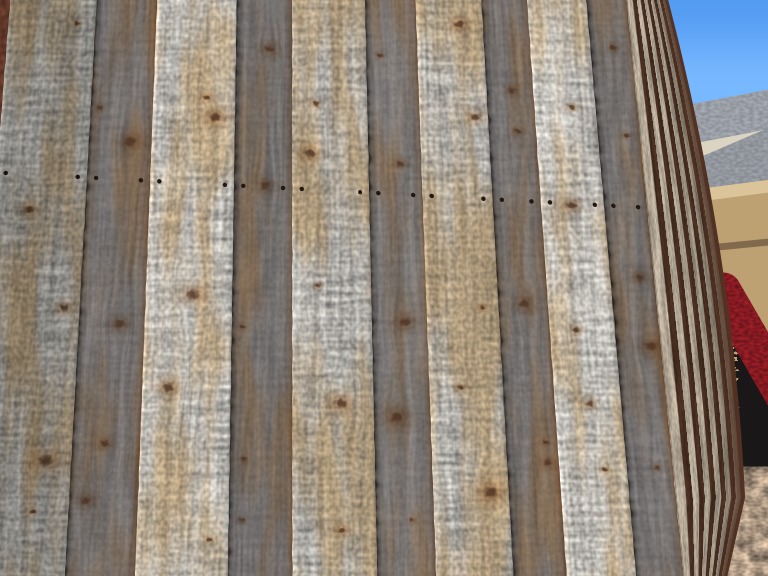
Give the GLSL for this texture, as a Shadertoy shader.

```glsl
// Weathered board-and-batten cedar fence seen from below, with a yard corner at the right.
#define RAISED 0.58      // share of each repeat taken by the raised board
#define KNOTS 5          // knots per board
#define SAW_FREQ 105.0   // saw marks per canvas height
#define SIDE_STRIPS 6.0  // boards on the receding side
#define TAN vec3(0.70, 0.62, 0.50)
#define SILVER vec3(0.71, 0.70, 0.68)
#define BROWN vec3(0.50, 0.42, 0.34)
#define GREY vec3(0.47, 0.455, 0.45)
#define DARK vec3(0.20, 0.13, 0.09)
#define SKY vec3(0.47, 0.72, 1.0)

float hash(vec2 p) {
    vec3 q = fract(p.xyx * 0.1031);
    q += dot(q, q.yzx + 33.33);
    return fract((q.x + q.y) * q.z);
}

float corner(vec2 cell, vec2 d) {
    float a = 6.2832 * hash(cell);
    return dot(vec2(cos(a), sin(a)), d);
}

// Gradient noise, about -0.7 to 0.7
float noise(vec2 p) {
    vec2 i = floor(p), f = p - i, e = vec2(1, 0);
    vec2 u = f * f * f * (f * (f * 6.0 - 15.0) + 10.0);
    return mix(mix(corner(i, f), corner(i + e, f - e), u.x),
               mix(corner(i + e.yx, f - e.yx), corner(i + 1.0, f - 1.0), u.x), u.y);
}

// Coverage of a shape from its signed distance
float cover(float d) { return clamp(0.5 - d * iResolution.y, 0.0, 1.0); }

// One board: q.x runs across its width w, q.y along it
vec3 board(vec2 q, float w, float id, float raised, float nailRow) {
    float seed = id * 17.0 + raised * 7.0 + 200.0;
    float knot = 0.0, halo = 0.0, gx = q.x;
    for (int i = 0; i < KNOTS; i++) {
        vec2 key = vec2(seed, float(i) * 5.0 + 3.0);
        vec2 c = vec2((0.15 + 0.7 * hash(key)) * w, (float(i) + hash(key + 1.3)) / float(KNOTS));
        float r = mix(0.003, 0.011, pow(hash(key + 2.7), 2.0));
        vec2 d = q - c;
        float e = length(d * vec2(0.85, 1.1)) + 0.004 * noise(q * 150.0 + seed);
        gx -= 0.7 * d.x * exp(-dot(d * d, vec2(1.0, 0.2)) / (r * r * 8.0));
        halo += exp(-e * e / (r * r * 5.0));
        knot = max(knot, 1.0 - smoothstep(r * 0.4, r + 0.002, e));
    }

    // Growth rings, fibres, saw marks and weather stains
    float rings = sin(38.0 * noise(vec2(gx * 13.0 + seed, q.y * 1.1)) + gx * 160.0);
    float fibre = noise(vec2(gx * 95.0 + seed, q.y * 3.0))
                + 0.6 * noise(vec2(gx * 210.0, q.y * 14.0 + seed));
    float saw = noise(vec2(q.x * 13.0 + seed, q.y * SAW_FREQ))
              + 0.5 * noise(vec2(q.x * 40.0, q.y * 160.0 + seed));
    float rough = noise(q * vec2(150.0, 120.0) + seed);
    float stain = noise(vec2(q.x * 18.0 + seed, q.y * 3.2))
                + 0.5 * noise(vec2(q.x * 45.0, q.y * 9.0 + seed));
    float silvered = smoothstep(-0.4, 0.4, stain + 0.4 * (hash(vec2(seed, 9.0)) - 0.5));
    vec3 col = mix(mix(BROWN, GREY, silvered), mix(TAN, SILVER, silvered), raised);
    float sawDepth = mix(0.10, 0.30, raised) * (0.7 + 0.6 * stain);
    col *= 1.0 + 0.18 * fibre + 0.035 * rings + sawDepth * saw + mix(0.10, 0.24, raised) * rough;
    col *= 0.95 + 0.1 * hash(vec2(seed, 4.0));
    col = mix(col, col * vec3(0.82, 0.66, 0.50), min(halo, 1.0) * 0.7);
    col = mix(col, DARK * 1.5, knot * 0.75);

    // Lit left edge on raised boards, cast shadow and warm rim on recessed ones
    float rim = q.x + 0.006 * noise(vec2(q.y * 60.0, seed));
    col *= 1.0 + raised * 0.22 * exp(-abs(rim) / 0.004);
    col *= 1.0 - (1.0 - raised) * 0.65 * exp(-max(rim, 0.0) / 0.005);
    float rightRim = exp(-max(w - q.x, 0.0) / 0.006);
    col = mix(col, col * vec3(0.85, 0.68, 0.52), (1.0 - raised) * rightRim);
    col *= 1.0 - 0.2 * raised * exp(-max(w - q.x, 0.0) / 0.003);

    float nail = length(vec2(min(q.x, w - q.x) - 0.016, q.y - nailRow)) - 0.0038;
    return mix(col, DARK * 0.7, cover(nail));
}

// Yard beyond the fence: sky, roofs, wall, ladder and rubble
vec3 yard(vec2 p) {
    float x = p.x - 1.236;
    float grit = noise(p * vec2(120.0, 200.0));
    vec3 shingle = vec3(0.60, 0.62, 0.65) * (1.0 + 0.18 * grit);
    vec3 col = mix(SKY, SKY * vec3(0.7, 0.85, 0.95), smoothstep(0.85, 1.0, p.y));
    col = mix(col, shingle, cover(p.y - 0.826 - 0.19 * x));
    col = mix(col, vec3(0.86, 0.83, 0.76), cover(p.y - 0.757 - 0.19 * x));
    col = mix(col, shingle * 0.95, cover(p.y - 0.736 - 0.43 * x));
    col = mix(col, vec3(0.86, 0.77, 0.60), cover(p.y - 0.675 - 0.13 * x));
    col = mix(col, vec3(0.74, 0.63, 0.45), cover(p.y - 0.653 - 0.13 * x));
    col = mix(col, vec3(0.50, 0.41, 0.30), cover(abs(p.y - 0.57 - 0.1 * x) - 0.006));
    col = mix(col, vec3(0.10, 0.09, 0.10), cover(max(p.y - 0.42, 1.274 - p.x + 0.02 * grit)));
    vec2 a = p - vec2(1.255, 0.495), rail = vec2(0.11, -0.19);
    float ladder = length(a - rail * clamp(dot(a, rail) / dot(rail, rail), 0.0, 1.0)) - 0.032;
    col = mix(col, vec3(0.52, 0.10, 0.13) * (1.0 + 0.4 * grit), cover(ladder));
    vec3 rubble = vec3(0.66, 0.58, 0.50) * (1.0 + 0.7 * noise(p * 45.0) + 0.3 * grit);
    return mix(col, rubble, cover(p.y - 0.19));
}

void mainImage(out vec4 fragColor, in vec2 fragCoord) {
    vec2 p = fragCoord / iResolution.xy * vec2(4.0 / 3.0, 1.0);
    float t = 1.0 - p.y;

    // Perspective: edge number k lies at x = start + pitch k - squeeze k^2
    float start = mix(0.2726, 0.2344, t);
    float pitch = mix(0.2448, 0.2847, t);
    float squeeze = mix(0.01024, 0.01163, t);
    float root = sqrt(max(pitch * pitch - 4.0 * squeeze * (p.x - start), 0.0001));
    float k = (pitch - root) / (2.0 * squeeze) + 0.006 * noise(vec2(p.y * 35.0, floor(p.x * 8.0)));

    // Front: raised boards over recessed ones
    float row = 0.691 - 0.054 * (p.x - 0.17);
    float gap = 1.0 - RAISED, mid = 0.5 * RAISED;
    float upper = k + 0.5 - mid, lower = k - mid;
    vec2 qUp = vec2((fract(upper) - 0.5 + mid) * root, p.y);
    vec2 qLow = vec2((fract(lower) - mid) * root, p.y);
    vec3 top = board(qUp, RAISED * root, floor(upper), 1.0, row);
    top *= mix(0.74, 1.0, smoothstep(-0.6, -0.1, k));
    vec3 col = board(qLow, gap * root, floor(lower), 0.0, row);
    col = mix(col, top, cover((abs(fract(upper) - 0.5) - mid) * root));
    vec3 brick = vec3(0.38, 0.22, 0.16) * (1.0 + 0.4 * noise(p * 90.0));
    col = mix(col, brick, cover((k + 1.0) * root));

    // Receding side: narrowing strips between the corner and the far edge
    float left = start + 4.0 * pitch - 16.0 * squeeze;
    float right = min(1.160 + 0.26 * t - 0.122 * t * t, 1.299 - 0.226 * (t - 0.84));
    float s = clamp((p.x - left) / (right - left), 0.0, 1.0);
    float n = SIDE_STRIPS * pow(s, 1.25);
    float strip = cover((abs(fract(n) - 0.27) - 0.27) * (right - left) / SIDE_STRIPS);
    float wear = noise(vec2(n * 4.0, p.y * 12.0)) + 0.6 * noise(vec2(n * 9.0, p.y * 90.0));
    vec3 lit = mix(TAN, SILVER, 0.5) * mix(1.0, 0.62, s * s);
    vec3 side = mix(DARK * 1.35, lit, strip) * (1.0 + 0.3 * wear);
    side = mix(side, vec3(0.33, 0.20, 0.14), smoothstep(0.7, 1.0, s) * 0.8);
    col = mix(col, side, cover(left - p.x));
    col = mix(col, yard(p), cover(right - p.x));
    fragColor = vec4(clamp(col, 0.0, 1.0), 1.0);
}
```
